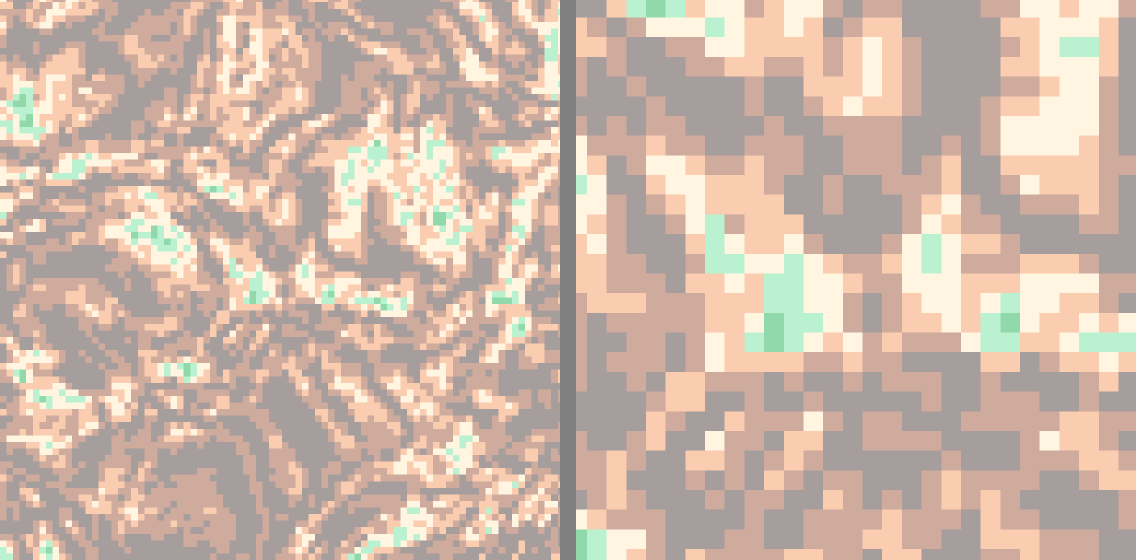
Left, the full canvas; right, a detail of the centre.
Give the GLSL for this texture, as a Shadertoy shader.

```glsl
// Blocky pastel terrain: grey winding channels between tan, peach, cream and mint ridges.

vec2 gradientAt(vec2 corner) {
    float angle = 6.2832 * fract(sin(dot(corner, vec2(127.1, 311.7))) * 43758.55);
    return vec2(cos(angle), sin(angle));
}

float gradientNoise(vec2 p) {
    vec2 i = floor(p), f = fract(p);
    vec2 u = f * f * f * (f * (f * 6.0 - 15.0) + 10.0);
    vec2 e = vec2(1.0, 0.0);
    float bottom = mix(dot(gradientAt(i), f), dot(gradientAt(i + e), f - e), u.x);
    float top = mix(dot(gradientAt(i + e.yx), f - e.yx), dot(gradientAt(i + e.xx), f - e.xx), u.x);
    return mix(bottom, top, u.y);
}

// Upright features along the middle, flatter and slanted ones toward the sides
vec2 bendDomain(vec2 p) {
    vec2 c = p - 0.5;
    vec2 q = vec2(7.0 * c.x, c.y * (4.5 + 10.0 * abs(c.x)));
    vec2 sway = vec2(gradientNoise(p * 3.5 + 4.3), gradientNoise(p * 3.5 + 17.8));
    return q + 1.3 * sway + 31.4;
}

// Folded noise forms connected channels; grain grows with height
float terrainHeight(vec2 p, vec2 cell) {
    vec2 q = bendDomain(p);
    float fold = abs(gradientNoise(q) + 0.5 * gradientNoise(q * 2.1 + 9.7)) / 0.241;
    float detail = 1.3 * gradientNoise(q * 4.3 + 2.6);
    float grain = 1.3 * gradientNoise(cell * 0.47 + 50.2);
    return fold + detail + grain * clamp(fold, 0.2, 1.4);
}

vec3 bandColor(float height) {
    vec3 grey = vec3(0.65, 0.62, 0.61);
    vec3 tan_ = vec3(0.81, 0.67, 0.62);
    vec3 peach = vec3(0.98, 0.80, 0.69);
    vec3 cream = vec3(1.00, 0.96, 0.88);
    vec3 mint = vec3(0.73, 0.95, 0.82);
    vec3 green = vec3(0.57, 0.85, 0.67);
    vec3 color = mix(grey, tan_, step(0.42, height));
    color = mix(color, peach, step(1.03, height));
    color = mix(color, cream, step(1.61, height));
    color = mix(color, mint, step(2.34, height));
    return mix(color, green, step(3.0, height));
}

void mainImage(out vec4 fragColor, in vec2 fragCoord) {
    float cellsAcross = 256.0 / 3.0;
    vec3 color = vec3(0.0);

    // Four samples per pixel smooth the block edges
    for (int k = 0; k < 4; k++) {
        vec2 offset = vec2(k & 1, k >> 1) * 0.5 - 0.25;
        vec2 uv = (fragCoord + offset) / iResolution.y;
        vec2 cell = floor(uv * cellsAcross);
        color += bandColor(terrainHeight((cell + 0.5) / cellsAcross, cell));
    }
    fragColor = vec4(color / 4.0, 1.0);
}
```
